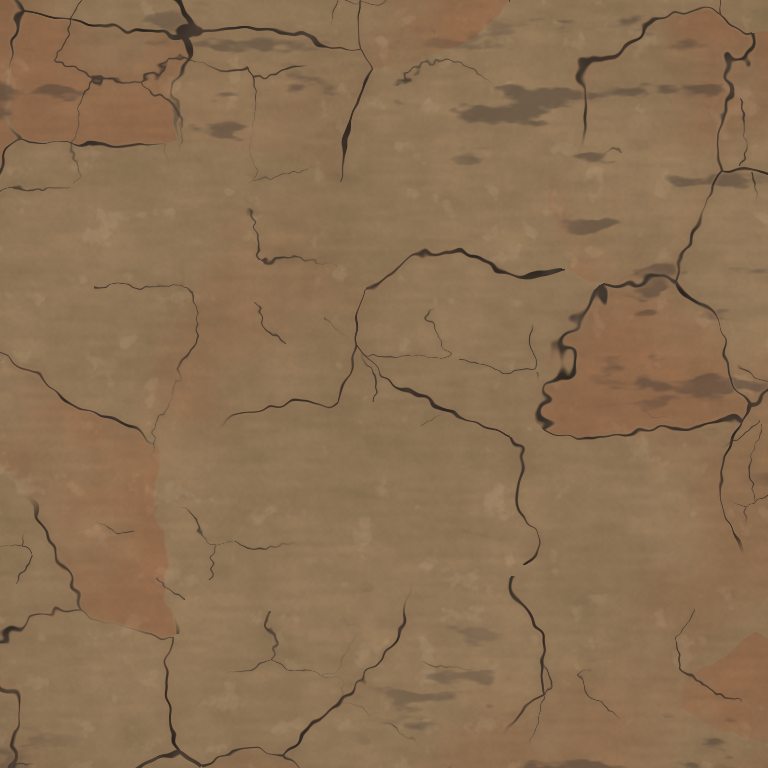
Reproduce this texture procedurally as a WebGL 2 fragment shader.

```glsl
#version 300 es
precision highp float;
// Weathered clay plaster: tan and reddish slabs split by broken dark cracks.

#define SLABS 4.3
#define CRACK_WIDTH 0.0026
#define CRACK_KEEP 0.70
#define HAIR_SCALE 9.0
#define HAIR_KEEP 0.42
#define RED_SHARE 0.42
#define GRAIN 0.030
#define TAN vec3(0.555, 0.455, 0.337)
#define RED vec3(0.555, 0.405, 0.290)
#define SHADE vec3(0.475, 0.385, 0.295)
#define GAP vec3(0.165, 0.138, 0.118)

uniform vec2 u_resolution;
out vec4 fragColor;

float hash(vec2 p) {
  return fract(sin(dot(p, vec2(127.1, 311.7))) * 43758.5453);
}

vec2 hash2(vec2 p) {
  return vec2(hash(p), hash(p + 57.3));
}

float noise(vec2 p) {
  vec2 i = floor(p), f = fract(p);
  f = f * f * (3.0 - 2.0 * f);
  return mix(mix(hash(i), hash(i + vec2(1, 0)), f.x),
             mix(hash(i + vec2(0, 1)), hash(i + vec2(1, 1)), f.x), f.y);
}

float fbm(vec2 p) {
  float sum = 0.0, amp = 0.533;
  for (int i = 0; i < 4; i++) {
    sum += amp * noise(p);
    p = mat2(1.6, 1.2, -1.2, 1.6) * p + 7.7;
    amp *= 0.5;
  }
  return sum;
}

vec2 noise2(vec2 p) {
  return vec2(noise(p), noise(p + 31.4)) - 0.5;
}

// Bends the straight cell borders into wandering, jagged lines.
vec2 warp(vec2 p) {
  return p + 0.65 * noise2(p * 0.9) + 0.15 * noise2(p * 4.0) + 0.05 * noise2(p * 15.0);
}

// Cell pattern: x = distance to border, y = random per border, z = random per cell.
vec3 cells(vec2 p) {
  vec2 base = floor(p), nearId = base, nearPos = vec2(0.0);
  float best = 1e3;
  for (int j = -1; j <= 1; j++)
    for (int i = -1; i <= 1; i++) {
      vec2 id = base + vec2(i, j);
      vec2 pos = id + 0.1 + 0.8 * hash2(id) - p;
      if (dot(pos, pos) < best) {
        best = dot(pos, pos);
        nearId = id;
        nearPos = pos;
      }
    }
  float border = 1e3, borderRnd = 0.0;
  for (int j = -2; j <= 2; j++)
    for (int i = -2; i <= 2; i++) {
      vec2 id = nearId + vec2(i, j);
      vec2 pos = id + 0.1 + 0.8 * hash2(id) - p;
      vec2 gap = pos - nearPos;
      if (dot(gap, gap) < 1e-5) continue;
      float d = dot(0.5 * (pos + nearPos), normalize(gap));
      if (d < border) {
        border = d;
        borderRnd = hash(id + nearId + 3.1);
      }
    }
  return vec3(border, borderRnd, hash(nearId + 91.7));
}

void main() {
  vec2 uv = gl_FragCoord.xy / u_resolution.y;
  float px = 0.9 / u_resolution.y;

  // Slabs with soft, uneven red tint
  vec3 slab = cells(warp(uv * SLABS + 3.0));
  float edge = slab.x / SLABS;
  float red = smoothstep(1.0 - RED_SHARE, 1.12 - RED_SHARE, slab.z);
  red *= smoothstep(0.0, 0.005, edge) * smoothstep(0.2, 0.6, fbm(uv * 5.0));
  red = max(red, 0.55 * smoothstep(0.52, 0.7, fbm(uv * 3.0 + 40.0)));
  vec3 color = mix(TAN, RED, red);

  // Mottling, brushed streaks and fine grain
  color *= 1.0 + 0.12 * (fbm(uv * 9.0) - 0.5) + 0.09 * (fbm(uv * 42.0) - 0.5);
  color *= 1.0 + 0.05 * (noise(uv * vec2(24.0, 130.0)) - 0.5);
  color *= 1.0 + GRAIN * (noise(uv * 260.0) - 0.5);
  color += 0.035 * smoothstep(0.66, 0.8, fbm(uv * 36.0 + 9.0));

  // Shallow scuffs in worn areas
  float worn = smoothstep(0.5, 0.75, noise(uv * 3.5 + 12.0));
  float scuff = smoothstep(0.64, 0.76, fbm(uv * vec2(13.0, 34.0) + 5.0));
  color = mix(color, GAP * 1.9, 0.55 * worn * scuff);

  // Main cracks: whole borders drop out, the rest swell and thin
  float present = step(slab.y, CRACK_KEEP) * smoothstep(0.18, 0.42, noise(uv * 8.0 + 2.0));
  float swell = noise(uv * 26.0);
  float width = CRACK_WIDTH * (0.15 + 0.95 * swell + 1.2 * smoothstep(0.72, 0.95, noise(uv * 17.0 + 6.0)));
  float crack = present * smoothstep(px, -px, edge - width);
  float rim = present * smoothstep(0.004, 0.0, abs(edge - width - 0.002)) * noise(uv * 30.0 + 8.0);
  color = mix(color, SHADE, 0.5 * present * exp(-edge / 0.005));
  color = mix(color, RED * 1.12, 0.35 * rim);
  color = mix(color, GAP * (0.8 + 0.7 * noise(uv * 60.0)), crack * (0.65 + 0.35 * swell));

  // Short hairline cracks
  vec3 hair = cells(warp(uv * HAIR_SCALE + 20.0));
  float hairEdge = hair.x / HAIR_SCALE;
  float patchy = step(hair.y, HAIR_KEEP) * smoothstep(0.52, 0.68, noise(uv * 11.0 + 15.0));
  float hairWidth = CRACK_WIDTH * 0.6 * noise(uv * 34.0 + 4.0);
  color = mix(color, SHADE, 0.35 * patchy * exp(-hairEdge / 0.004));
  color = mix(color, GAP * 1.25, 0.8 * patchy * smoothstep(px, -px, hairEdge - hairWidth));

  fragColor = vec4(color, 1.0);
}
```
